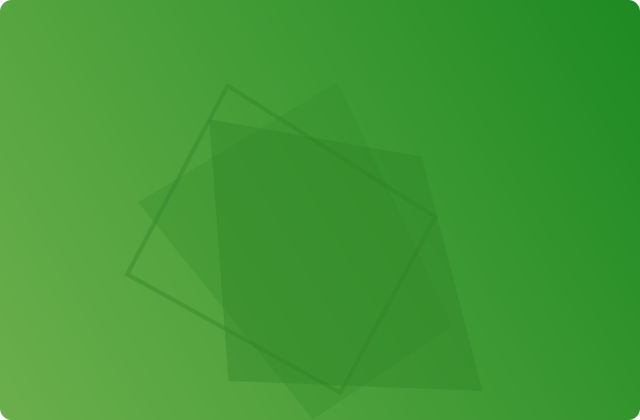
A WebGL 1 fragment shader for this background:

```glsl
precision highp float;
// Green diagonal gradient card with two translucent quads and a tilted outline.

uniform vec2 u_resolution;

#define GRADIENT_DIR vec2(0.866, 0.5)
#define LIGHT_GREEN vec3(0.420, 0.686, 0.300)
#define DARK_GREEN vec3(0.118, 0.541, 0.133)
#define BACK_TINT vec4(0.196, 0.545, 0.157, 0.30)
#define FRONT_TINT vec4(0.176, 0.510, 0.141, 0.36)
#define OUTLINE_TINT vec4(0.188, 0.510, 0.149, 0.40)
#define OUTLINE_HALF_WIDTH 0.005
#define CORNER_RADIUS 0.028
#define PAGE_COLOR vec3(1.0)

// Signed distance to the line a-b, positive on its left side
float edgeDistance(vec2 p, vec2 a, vec2 b) {
  vec2 along = normalize(b - a);
  return dot(p - a, vec2(-along.y, along.x));
}

// Convex quad with clockwise corners, negative inside
float quadDistance(vec2 p, vec2 a, vec2 b, vec2 c, vec2 d) {
  return max(max(edgeDistance(p, a, b), edgeDistance(p, b, c)),
             max(edgeDistance(p, c, d), edgeDistance(p, d, a)));
}

float roundedBoxDistance(vec2 p, vec2 halfSize, float radius) {
  vec2 q = abs(p) - halfSize + radius;
  return length(max(q, 0.0)) + min(max(q.x, q.y), 0.0) - radius;
}

// Antialiased coverage, one pixel wide
float coverage(float dist) {
  return clamp(0.5 - dist * u_resolution.y, 0.0, 1.0);
}

vec3 blendTint(vec3 base, vec4 tint, float dist) {
  return mix(base, tint.rgb, tint.a * coverage(dist));
}

void main() {
  // Canvas height is one unit
  vec2 p = gl_FragCoord.xy / u_resolution.y;
  vec2 size = vec2(u_resolution.x / u_resolution.y, 1.0);

  // Gradient from lower left to upper right
  float t = dot(p, GRADIENT_DIR) / dot(size, GRADIENT_DIR);
  vec3 color = mix(LIGHT_GREEN, DARK_GREEN, t);

  // Overlapping translucent quads
  float back = quadDistance(p, vec2(0.329, 0.518), vec2(0.804, 0.806),
                            vec2(1.077, 0.224), vec2(0.745, 0.001));
  float front = quadDistance(p, vec2(0.498, 0.716), vec2(1.004, 0.627),
                             vec2(1.149, 0.069), vec2(0.544, 0.093));
  color = blendTint(color, BACK_TINT, back);
  color = blendTint(color, FRONT_TINT, front);

  // Thin tilted outline
  float frame = quadDistance(p, vec2(0.542, 0.796), vec2(1.037, 0.483),
                             vec2(0.810, 0.065), vec2(0.303, 0.347));
  color = blendTint(color, OUTLINE_TINT, abs(frame) - OUTLINE_HALF_WIDTH);

  // Rounded card corners
  float card = roundedBoxDistance(p - 0.5 * size, 0.5 * size, CORNER_RADIUS);
  gl_FragColor = vec4(mix(PAGE_COLOR, color, coverage(card)), 1.0);
}
```
